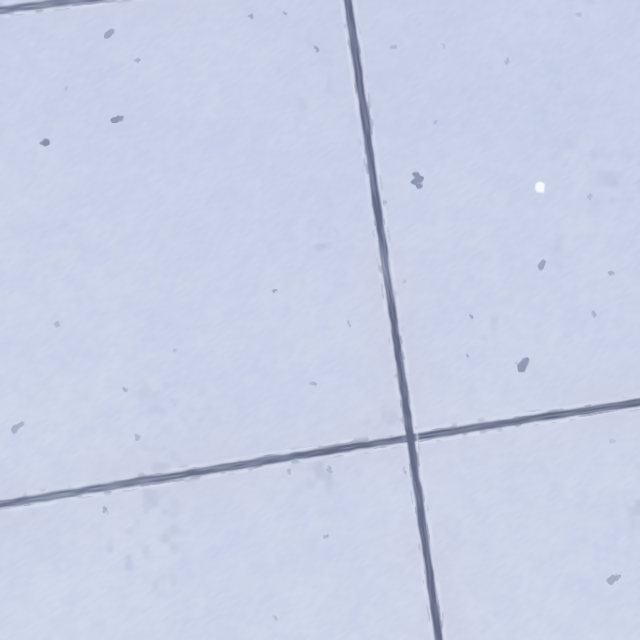
Write a Shadertoy shader that draws this texture.

```glsl
// Pale blue-grey floor slabs in slight perspective, with dark worn joints, small chips and faint smudges.

const vec3 SLAB_SHADE = vec3(0.765, 0.803, 0.902);
const vec3 SLAB_LIGHT = vec3(0.835, 0.860, 0.925);
const vec3 JOINT_DARK = vec3(0.39, 0.42, 0.52);
const vec3 JOINT_WORN = vec3(0.57, 0.61, 0.70);
const vec3 CHIP_COLOR = vec3(0.46, 0.50, 0.60);
const vec3 STAIN_COLOR = vec3(0.80, 0.79, 0.85);
const vec3 RIM_COLOR = vec3(0.87, 0.89, 0.95);

const vec2 CROSSING = vec2(0.641, 0.316);
const vec2 SLAB_SIZE = vec2(0.80, 0.748);

float hash(vec2 p) {
    vec3 q = fract(vec3(p.xyx) * 0.1031);
    q += dot(q, q.yzx + 33.33);
    return fract((q.x + q.y) * q.z);
}

float noise(vec2 p) {
    vec2 i = floor(p), f = fract(p);
    f = f * f * (3.0 - 2.0 * f);
    return mix(mix(hash(i), hash(i + vec2(1, 0)), f.x),
               mix(hash(i + vec2(0, 1)), hash(i + vec2(1, 1)), f.x), f.y);
}

float fbm(vec2 p) {
    float sum = 0.0, gain = 0.5;
    for (int i = 0; i < 4; i++) {
        sum += gain * noise(p);
        p = p * 2.03 + 17.0;
        gain *= 0.5;
    }
    return sum / 0.9375;
}

mat2 rotation(float angle) {
    float c = cos(angle), s = sin(angle);
    return mat2(c, -s, s, c);
}

// Skewed floor coordinates, zero where the joints cross
vec2 floorCoords(vec2 p) {
    vec2 d = p - CROSSING;
    return vec2(d.x + 0.142 * d.y, d.y - d.x * (0.158 - 0.05 * d.y));
}

// Signed distance to the nearest line of a repeating row
float repeatLine(float x, float period) {
    return x - period * floor(x / period + 0.5);
}

// Straight groove with soft edges, worn stretches and broken pale rims
vec3 drawJoint(vec3 color, float dist, float along, float halfWidth, float wear, float soft, float seed) {
    dist += 0.0012 * (noise(vec2(along * 60.0, seed)) - 0.5);
    float width = halfWidth * (0.88 + 0.24 * noise(vec2(along * 50.0, seed + 9.0)));
    float d = abs(dist);
    float rimNoise = noise(vec2(along * 38.0, seed + step(0.0, dist) * 5.0));
    float rim = exp(-pow((d - width - 0.005) / 0.0025, 2.0)) * rimNoise;
    color = mix(color, RIM_COLOR, 0.6 * rim);
    float scuff = smoothstep(0.62, 0.85, noise(vec2(along * 70.0, dist * 260.0 + seed)));
    color = mix(color, CHIP_COLOR, 0.35 * scuff * (1.0 - smoothstep(0.007, 0.016, d)));
    float streak = noise(vec2(along * 40.0, dist * 380.0 + seed));
    float worn = clamp(wear + 0.8 * (streak - 0.5), 0.0, 1.0);
    float groove = 1.0 - smoothstep(width - soft, width + soft, d);
    return mix(color, mix(JOINT_DARK, JOINT_WORN, worn), groove);
}

// One ragged, soft mark placed at random in some cells of a grid
float chips(vec2 p, float cells, float chance, float radius, float soft, float seed) {
    vec2 q = p * cells, id = floor(q) + seed;
    vec2 center = 0.2 + 0.6 * vec2(hash(id + 3.1), hash(id + 7.7));
    vec2 d = rotation(6.283 * hash(id + 11.3)) * (fract(q) - center) / cells;
    d.x *= 1.0 + 1.0 * hash(id + 19.0);
    float size = radius * (0.6 + 0.4 * hash(id + 23.0));
    float edge = length(d) + 1.3 * size * (noise(p * 1.6 / radius + seed) - 0.5);
    float present = step(hash(id), chance) * (0.3 + 0.7 * hash(id + 29.0));
    return present * (1.0 - smoothstep(size - soft, size + soft, edge));
}

void mainImage(out vec4 fragColor, in vec2 fragCoord) {
    vec2 p = fragCoord / iResolution.xy;
    float soft = max(0.0026, 1.0 / min(iResolution.x, iResolution.y));
    vec2 grid = floorCoords(p);
    vec2 line = vec2(repeatLine(grid.x, SLAB_SIZE.x), repeatLine(grid.y, SLAB_SIZE.y));

    // Slab tone: soft light, gentle mottling and fine slanted grain
    float tone = 0.60 - 0.32 * p.y - 0.05 * p.x + 0.42 * (fbm(p * 6.0 + 4.0) - 0.5);
    vec2 fibre = rotation(0.6) * p;
    tone += 0.30 * (noise(fibre * vec2(95.0, 210.0)) - 0.5);
    tone += 0.22 * (noise(p * 45.0 + 8.0) - 0.5);
    vec3 color = mix(SLAB_SHADE, SLAB_LIGHT, clamp(tone, 0.0, 1.0));

    // Faint warm stains near the joints and sparse grey smudges
    float nearJoint = exp(-min(abs(line.x), abs(line.y)) / 0.03);
    color = mix(color, STAIN_COLOR, 0.5 * nearJoint * noise(p * 14.0));
    float smudge = smoothstep(0.60, 0.80, fbm(p * 8.0 + 57.0)) * smoothstep(0.4, 0.9, noise(p * 70.0));
    color = mix(color, CHIP_COLOR, 0.13 * smudge);

    // Pits: sparse faint specks and a few larger chips
    float pits = 0.5 * chips(p, 17.0, 0.11, 0.005, soft, 5.0);
    pits = max(pits, 0.85 * chips(p, 8.0, 0.11, 0.011, soft, 61.0));
    color = mix(color, CHIP_COLOR, pits);

    // One bright glint
    float glint = length((p - vec2(0.844, 0.706)) * vec2(1.0, 0.9)) + 0.004 * (noise(p * 160.0) - 0.5);
    color = mix(color, vec3(0.97, 0.98, 1.0), 1.0 - smoothstep(0.005, 0.010, glint));

    // Joints: cross joints are paler towards the left
    float fade = 0.22 + 0.35 * smoothstep(0.6, 0.1, p.x);
    color = drawJoint(color, line.y, grid.x, 0.0058, fade, soft, 2.0);
    float filled = 0.12 + 0.6 * exp(-pow((grid.y - 0.27) / 0.035, 2.0));
    color = drawJoint(color, line.x, grid.y, 0.0058, filled, soft, 50.0);

    fragColor = vec4(color, 1.0);
}
```
